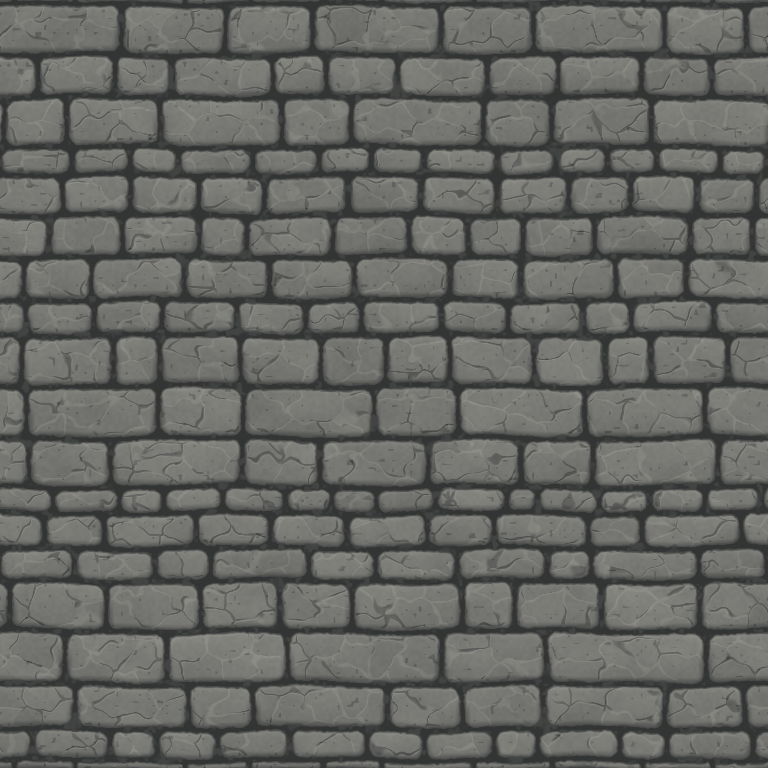
This texture is drawn by a WebGL 1 fragment shader. Its source:

```glsl
precision highp float;

// Dry stone wall: 19 uneven courses of rounded grey blocks over dark mortar.
// Each course splits into jittered blocks shaped by a rounded-box distance;
// layered noise frays the edges, cellular noise gives the facets and cracks.

uniform vec2 u_resolution;

#define SPAN 768.0     // wall units across the canvas
#define FIRST_TOP 4.0  // wall units above the first course
#define JOINT 2.3      // half width of the mortar joints
#define CORNER 9.0     // corner radius of the blocks
#define JITTER 0.46    // spread of the vertical joints
#define RAGGED 2.6     // roughness of the block outlines
#define BEVEL 6.5      // depth of the shaded rim
#define CRACK 0.065    // crack thickness in cell units
#define MORTAR_COLOR vec3(0.18, 0.19, 0.19)
#define LIGHT_COLOR vec3(0.52, 0.52, 0.50)

const float TAU = 6.28318;

float hash(vec2 p) {
  return fract(sin(dot(p, vec2(127.1, 311.7))) * 43758.5);
}

// Value noise that wraps after the given number of cells.
float noise(vec2 uv, vec2 cells) {
  vec2 p = uv * cells, i = floor(p), f = fract(p);
  f = f * f * (3.0 - 2.0 * f);
  vec2 a = mod(i, cells), b = mod(i + 1.0, cells);
  return mix(mix(hash(a), hash(vec2(b.x, a.y)), f.x),
             mix(hash(vec2(a.x, b.y)), hash(b), f.x), f.y);
}

// Cellular noise: x is the gap between the two nearest points, y the cell tone.
vec2 facets(vec2 p, vec2 cells) {
  vec2 base = floor(p);
  float nearest = 9.0, second = 9.0, tone = 0.0;
  for (int j = -1; j <= 1; j++) {
    for (int i = -1; i <= 1; i++) {
      vec2 cell = base + vec2(float(i), float(j));
      vec2 id = mod(cell, cells);
      float d = length(cell + vec2(hash(id), hash(id + 57.3)) - p);
      if (d < nearest) {
        second = nearest;
        nearest = d;
        tone = hash(id + 19.7);
      } else {
        second = min(second, d);
      }
    }
  }
  return vec2(second - nearest, tone);
}

// Finds the course at depth t: returns its top, height, block count and index.
vec4 findCourse(float t) {
  vec4 heights[5], counts[5];
  heights[0] = vec4(51, 42, 50, 28); counts[0] = vec4(7, 10, 8, 13);
  heights[1] = vec4(40, 42, 43, 35); counts[1] = vec4(11, 11, 9, 11);
  heights[2] = vec4(51, 52, 49, 26); counts[2] = vec4(11, 7, 8, 14);
  heights[3] = vec4(35, 33, 50, 53); counts[3] = vec4(10, 10, 9, 6);
  heights[4] = vec4(45, 31, 12, 0);  counts[4] = vec4(8, 12, 10, 1);
  vec4 course = vec4(0.0);
  float top = 0.0;
  for (int j = 0; j < 5; j++) {
    for (int i = 0; i < 4; i++) {
      float h = heights[j][i];
      if (t >= top && t < top + h) course = vec4(top, h, counts[j][i], float(j * 4 + i));
      top += h;
    }
  }
  return course;
}

// Position of a vertical joint, in block units.
float jointAt(float i, vec4 course) {
  return i + JITTER * (hash(vec2(mod(i, course.z), course.w + 3.0)) - 0.5);
}

void main() {
  vec2 uv = gl_FragCoord.xy / u_resolution;
  float pixel = SPAN / min(u_resolution.x, u_resolution.y);

  // Course, with gently wavy beds
  float wave = 1.1 * sin(TAU * (3.0 * uv.x + uv.y)) + 0.8 * sin(TAU * (7.0 * uv.x - 5.0 * uv.y));
  float t = mod((1.0 - uv.y) * SPAN - FIRST_TOP + wave, SPAN);
  vec4 course = findCourse(t);

  // Block within the course
  float sway = 2.5 * (noise(uv, vec2(30.0)) - 0.5) / SPAN;
  float u = (uv.x + sway) * course.z + hash(vec2(course.w, 8.3));
  float i = floor(u);
  if (u < jointAt(i, course)) i -= 1.0;
  else if (u >= jointAt(i + 1.0, course)) i += 1.0;
  float left = jointAt(i, course), right = jointAt(i + 1.0, course);
  float id = hash(vec2(mod(i, course.z), course.w + 41.0));

  // Rounded outline with frayed edges
  vec2 local = vec2((u - 0.5 * (left + right)) * SPAN / course.z, course.x + 0.5 * course.y - t);
  vec2 halfSize = 0.5 * vec2((right - left) * SPAN / course.z, course.y) - JOINT;
  float radius = min(CORNER, 0.8 * halfSize.y);
  vec2 q = abs(local) - halfSize + radius;
  float dist = length(max(q, 0.0)) + min(max(q.x, q.y), 0.0) - radius;
  float coarse = noise(uv, vec2(90.0)) - 0.5, fine = noise(uv, vec2(230.0)) - 0.5;
  dist += RAGGED * (0.7 * coarse + 0.5 * fine);
  float depth = -dist;

  // Face: broad mottling, chiselled facets and a shaded rim
  vec2 cells = vec2(20.0, 26.0);
  vec2 warp = 0.35 * vec2(noise(uv, vec2(64.0)), noise(uv + 0.37, vec2(64.0)));
  vec2 p = uv * cells + warp + id * 17.0;
  vec2 facet = facets(p, cells);
  float side = local.y / halfSize.y;
  float tone = 0.85 + 0.12 * (noise(uv, vec2(24.0, 34.0)) - 0.5) + 0.09 * (facet.y - 0.5);
  tone += 0.06 * side + 0.06 * (id - 0.5) + 0.08 * fine;
  float rim = 1.0 - smoothstep(1.5, BEVEL, depth + 3.0 * coarse);
  tone += rim * mix(-0.25, 0.08, smoothstep(-0.5, 0.9, side));

  // Cracks with a lit lower lip, and small pits
  float lip = facets(p + vec2(-0.8, 1.1) / SPAN * cells, cells).x;
  float broken = smoothstep(0.45, 0.65, noise(uv + id, vec2(40.0)));
  float inner = smoothstep(1.0, 4.0, depth);
  tone += 0.13 * inner * (1.0 - smoothstep(0.4 * CRACK, 1.4 * CRACK, lip));
  tone -= 0.40 * inner * broken * (1.0 - smoothstep(0.4 * CRACK, 1.3 * CRACK, facet.x));
  tone -= 0.25 * smoothstep(0.86, 0.96, noise(uv, vec2(170.0, 210.0)));

  // Dark outline, then mortar
  tone = mix(0.32, tone, smoothstep(0.3, 2.6, depth));
  float mortar = 0.05 + 0.18 * smoothstep(0.1, 0.45, coarse + 0.5 * fine);
  tone = mix(mortar, tone, smoothstep(-0.6 * pixel, 0.6 * pixel, depth));
  gl_FragColor = vec4(mix(MORTAR_COLOR, LIGHT_COLOR, clamp(tone, 0.0, 1.1)), 1.0);
}
```
